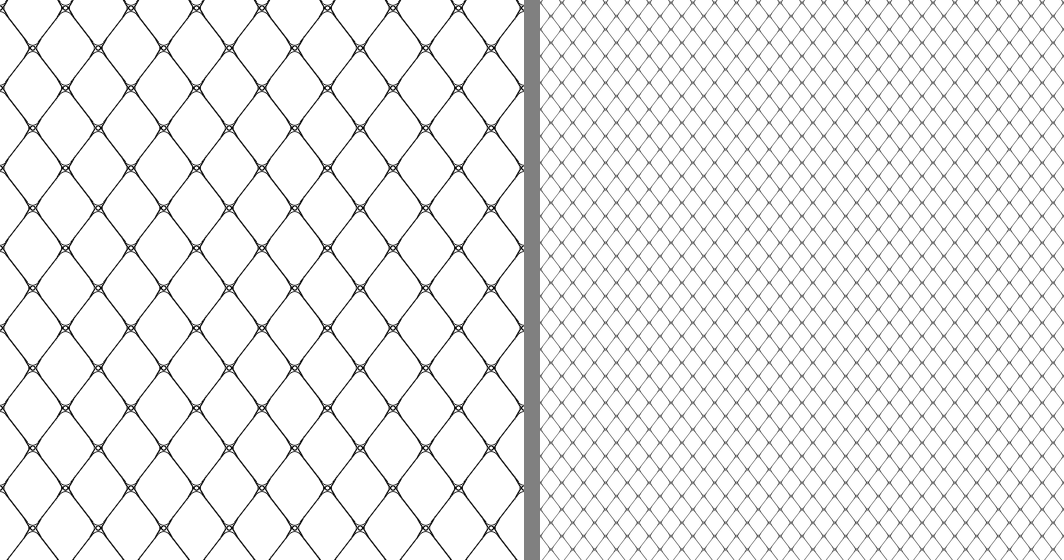
Left: one tile. Right: repeated 3 by 3.
Give the GLSL for this pattern, as a Shadertoy shader.

```glsl
const vec2 REPEATS = vec2(8.0, 7.0);       // whole cells across and down
const vec2 SHEET = vec2(720.0, 768.0);     // design units over the canvas
const vec2 PHASE = vec2(0.0, 0.9);         // knot position inside a cell
const vec3 PAPER = vec3(1.0);
const vec3 INK = vec3(0.025);

const float RISING_WIDTH = 1.5;
const float FALLING_WIDTH = 1.75;
const float LOOP_WIDTH = 1.7;
const float BRIDGE_WIDTH = 1.1;

const vec2 STRAND_START = vec2(7.5, 8.0);  // where a strand leaves its knot
const float LOOP_PEAK = 3.0;
const float LOOP_ROUND = 7.0;
const float LOOP_SLOPE = 1.9;
const float LOOP_REACH = 11.0;
const float SIDE_GAP = 5.5;
const float SIDE_BEND = 0.04;
const float SIDE_REACH = 9.0;
const float BRIDGE_BEND = 0.06;
const vec2 UPPER_BRIDGE = vec2(3.8, 9.5);  // height, reach
const vec2 LOWER_BRIDGE = vec2(5.0, 12.0);

float segmentDistance(vec2 p, vec2 a, vec2 b) {
    vec2 ab = b - a;
    return length(p - a - ab * clamp(dot(p - a, ab) / dot(ab, ab), 0.0, 1.0));
}

// Parabola v = offset + bend * u * u, cut off beyond |u| = reach
float parabolaDistance(float u, float v, float offset, float bend, float reach) {
    float slope = 2.0 * bend * u;
    float d = abs(v - offset - bend * u * u) / sqrt(1.0 + slope * slope);
    return max(d, abs(u) - reach);
}

// Rounded arch whose two legs run down into the strands
float loopDistance(vec2 p) {
    float root = sqrt(LOOP_SLOPE * LOOP_SLOPE * p.x * p.x + LOOP_ROUND * LOOP_ROUND);
    float slope = LOOP_SLOPE * LOOP_SLOPE * p.x / root;
    float d = abs(p.y - LOOP_PEAK - LOOP_ROUND + root) / sqrt(1.0 + slope * slope);
    return max(d, abs(p.x) - LOOP_REACH);
}

float stroke(float d, float width, float pixel) {
    return clamp(0.5 + (0.5 * width - d) / pixel, 0.0, 1.0);
}

// Offset from the nearest knot of the staggered lattice, in cells
vec2 nearestKnot(vec2 g) {
    vec2 a = fract(g + 0.5) - 0.5;
    vec2 b = fract(g) - 0.5;
    return abs(a.x) + abs(a.y) < abs(b.x) + abs(b.y) ? a : b;
}

float netting(vec2 p, vec2 cell, float pixel) {
    vec2 q = abs(p);

    // Strand towards the diagonal neighbour
    float width = p.x * p.y > 0.0 ? RISING_WIDTH : FALLING_WIDTH;
    float ink = stroke(segmentDistance(q, STRAND_START, 0.5 * cell - STRAND_START), width, pixel);

    // Two interlocked loops enclose the central eye
    float loops = min(loopDistance(p), loopDistance(vec2(p.x, -p.y)));
    ink = max(ink, stroke(loops, LOOP_WIDTH, pixel));

    // Side bends and thin bridges between the arms
    float thin = parabolaDistance(p.y, q.x, SIDE_GAP, SIDE_BEND, SIDE_REACH);
    vec2 bridge = p.y > 0.0 ? UPPER_BRIDGE : LOWER_BRIDGE;
    thin = min(thin, parabolaDistance(p.x, q.y, bridge.x, BRIDGE_BEND, bridge.y));
    return max(ink, stroke(thin, BRIDGE_WIDTH, pixel));
}

void mainImage(out vec4 fragColor, in vec2 fragCoord) {
    vec2 uv = fragCoord / iResolution.xy;
    vec2 cell = SHEET / REPEATS;
    float pixel = SHEET.y / iResolution.y;
    vec2 p = nearestKnot(uv * REPEATS - PHASE) * cell;
    fragColor = vec4(mix(PAPER, INK, netting(p, cell, pixel)), 1.0);
}
```
